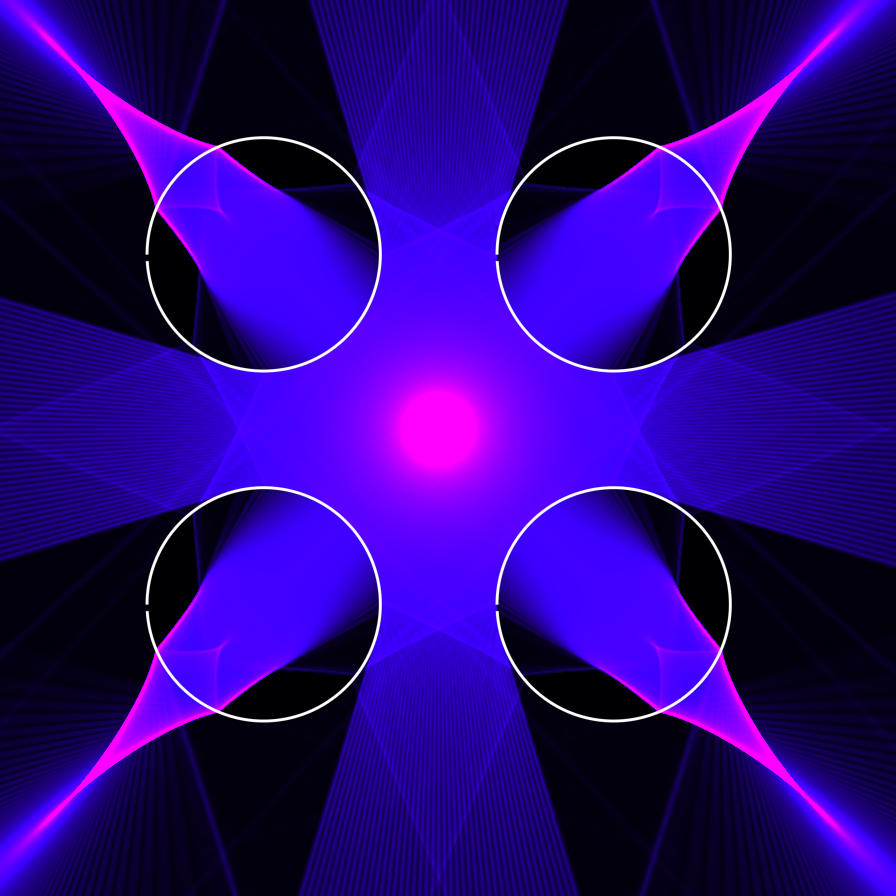
Give the GLSL for this background, as a WebGL 1 fragment shader.

```glsl
precision highp float;
// Light from a central point passes four round glass lenses.
// A fan of rays is refracted and reflected by one lens; thin tubes between
// neighbouring rays give the brightness, and mirroring supplies the others.

uniform vec2 u_resolution;

const vec2 SOURCE = vec2(0.4896, 0.5208);
const float LENS_RADIUS = 0.1302;      // canvas units; lengths below are in radii
const vec2 LENS = vec2(1.5);
const float GLASS = 1.8;
const float HALF_FAN = 0.4905;         // half angle of a lens seen from the source
const int RAYS = 80;
const float STEP_ANGLE = 2.0 * HALF_FAN / float(RAYS);
const float POWER = 1.3;
const float BLUR = 0.012;
const vec3 RAY_COLOR = vec3(0.235, 0.0, 1.0);
const vec3 RIM_COLOR = vec3(1.0);

// Signed distances of four mirrored points from a ray.
vec4 across(vec4 x, vec4 y, vec2 start, vec2 dir) {
  return (x - start.x) * dir.y - (y - start.y) * dir.x;
}

// One where the points lie ahead of the start of a ray.
vec4 ahead(vec4 x, vec4 y, vec2 start, vec2 dir) {
  return smoothstep(-0.02, 0.02, (x - start.x) * dir.x + (y - start.y) * dir.y);
}

// Light density of the tube between two rays, with faint strands when wide.
vec4 tube(vec4 d0, vec4 d1) {
  vec4 low = min(d0, d1);
  vec4 high = max(d0, d1);
  vec4 width = max(high - low, vec4(0.0005));
  vec4 overlap = max(min(high, vec4(BLUR)) - max(low, vec4(-BLUR)), 0.0);
  vec4 t = clamp(-low / width, 0.0, 1.0);
  vec4 strands = mix(vec4(1.0), 0.4 + 3.6 * t * (1.0 - t),
                     smoothstep(0.025, 0.06, width));
  return STEP_ANGLE * overlap / (2.0 * BLUR * width) * strands;
}

// Far end of the chord that starts on the lens rim.
vec2 chordEnd(vec2 start, vec2 dir) {
  return start - 2.0 * dot(start - LENS, dir) * dir;
}

float fresnel(float cosine) {
  float base = pow((GLASS - 1.0) / (GLASS + 1.0), 2.0);
  return base + (1.0 - base) * pow(1.0 - clamp(cosine, 0.0, 1.0), 5.0);
}

// Unblocked light, falling with distance and split into fine radial strands.
float directLight(vec2 p) {
  vec2 q = abs(p);
  float r = max(length(p), 0.02);
  float along = (q.x + q.y) * 0.70711;
  float cone = smoothstep(-0.005, 0.005, HALF_FAN - abs(atan(q.y, q.x) - 0.785398));
  float shadow = cone * step(1.65, along);
  float strands = 1.0 + 0.35 * smoothstep(1.5, 3.5, r) * cos(460.0 * atan(p.y, p.x));
  return strands * (1.0 - shadow) / r;
}

// Refracted and reflected light from all four lenses.
float lensLight(vec4 x, vec4 y, vec4 inside, float outside) {
  vec4 sum = vec4(0.0);
  vec4 oldIn = sum, oldOut = sum, oldBounce = sum, oldEcho = sum, oldLeak = sum;
  for (int i = 0; i <= RAYS; i++) {
    float angle = 0.785398 + 0.999 * HALF_FAN * (2.0 * float(i) / float(RAYS) - 1.0);
    vec2 dir = vec2(cos(angle), sin(angle));
    float mid = dot(dir, LENS);
    vec2 entry = dir * (mid - sqrt(max(mid * mid - dot(LENS, LENS) + 1.0, 0.0)));
    vec2 normal = entry - LENS;
    float R = fresnel(-dot(dir, normal));
    float T = 1.0 - R;

    // Path: rim bounce, first chord, exit, inner echo, second exit.
    vec2 bounceDir = reflect(dir, normal);
    vec2 inDir = refract(dir, normal, 1.0 / GLASS);
    vec2 leave = chordEnd(entry, inDir);
    vec2 outDir = refract(inDir, LENS - leave, GLASS);
    vec2 echoDir = reflect(inDir, LENS - leave);
    vec2 last = chordEnd(leave, echoDir);
    vec2 leakDir = refract(echoDir, LENS - last, GLASS);

    vec4 newIn = across(x, y, entry, inDir);
    vec4 newOut = across(x, y, leave, outDir);
    vec4 newBounce = across(x, y, entry, bounceDir);
    vec4 newEcho = across(x, y, leave, echoDir);
    vec4 newLeak = across(x, y, last, leakDir);
    if (i > 0) {
      sum += inside * T * (tube(oldIn, newIn) + R * tube(oldEcho, newEcho));
      sum += outside * (T * T * tube(oldOut, newOut) * ahead(x, y, leave, outDir)
        + R * tube(oldBounce, newBounce) * ahead(x, y, entry, bounceDir)
        + T * T * R * tube(oldLeak, newLeak) * ahead(x, y, last, leakDir));
    }
    oldIn = newIn; oldOut = newOut; oldBounce = newBounce;
    oldEcho = newEcho; oldLeak = newLeak;
  }
  return dot(sum, vec4(1.0));
}

// Thin rim with a tiny break at its left end.
float rim(vec2 p) {
  vec2 q = p - LENS * (step(0.0, p) * 2.0 - 1.0);
  float line = 1.0 - smoothstep(0.006, 0.019, abs(length(q) - 1.0));
  float gap = step(q.x, 0.0) * (1.0 - smoothstep(0.02, 0.035, abs(q.y + 0.03)));
  return line * (1.0 - gap);
}

void main() {
  vec2 p = (gl_FragCoord.xy / u_resolution - SOURCE) / LENS_RADIUS;
  vec4 x = p.x * vec4(1.0, -1.0, -1.0, 1.0);
  vec4 y = p.y * vec4(1.0, 1.0, -1.0, -1.0);
  vec4 fromLens = sqrt((x - LENS.x) * (x - LENS.x) + (y - LENS.y) * (y - LENS.y));
  vec4 inside = 1.0 - smoothstep(0.99, 1.01, fromLens);
  float outside = 1.0 - dot(inside, vec4(1.0));
  float light = POWER * (outside * directLight(p) + lensLight(x, y, inside, outside));
  vec3 color = min(light * RAY_COLOR + vec3(0.0, 0.0, 0.01), 1.0);
  gl_FragColor = vec4(mix(color, RIM_COLOR, rim(p)), 1.0);
}
```
